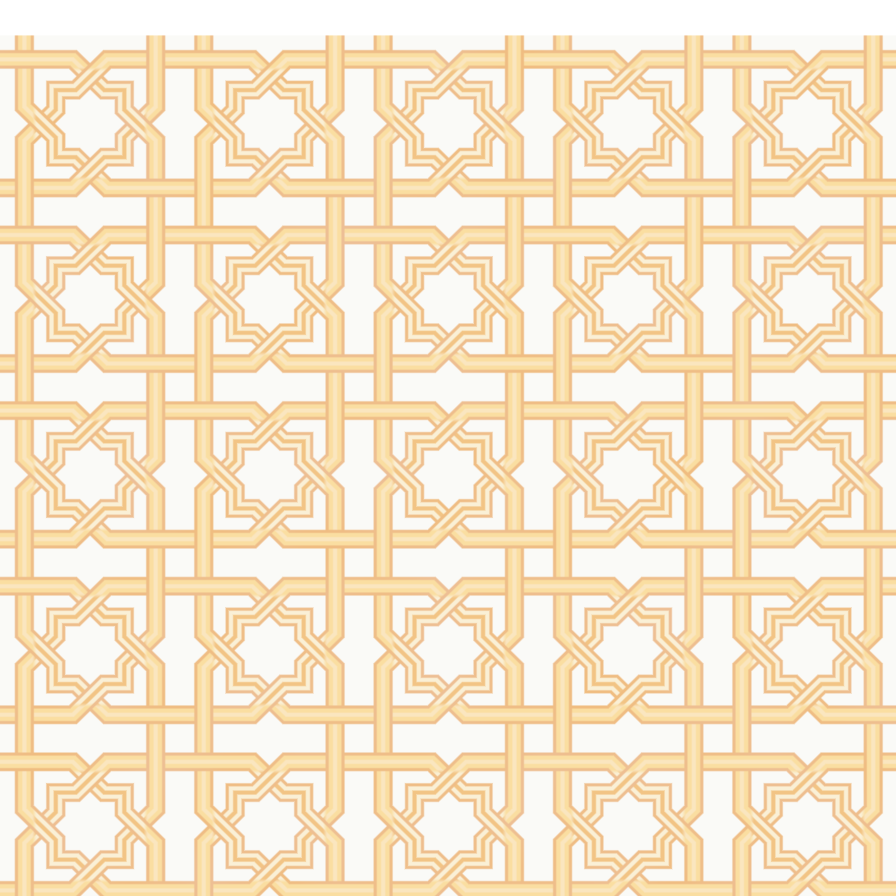
Give the GLSL for this pattern, as a WebGL 1 fragment shader.

```glsl
precision highp float;
uniform vec2 u_resolution;

vec2 randomGradient(vec2 corner) {
  float angle = 6.2832 * fract(sin(dot(corner, vec2(127.1, 311.7))) * 4375.85);
  return vec2(cos(angle), sin(angle));
}

float gradientNoise(vec2 p) {
  vec2 i = floor(p), f = fract(p);
  vec2 w = f * f * f * (f * (f * 6.0 - 15.0) + 10.0);
  vec2 e = vec2(1.0, 0.0);
  float bottom = mix(dot(randomGradient(i), f), dot(randomGradient(i + e.xy), f - e.xy), w.x);
  float top = mix(dot(randomGradient(i + e.yx), f - e.yx), dot(randomGradient(i + e.xx), f - e.xx), w.x);
  return mix(bottom, top, w.y);
}

// Mitred signed offset from a strap: rail, diagonal, star corner, mirrored on x = y
float strapOffset(vec2 p) {
  vec2 q = vec2(min(p.x, p.y), max(p.x, p.y));
  float diagonal = (q.x + q.y - 0.270) * 0.7071;
  return min(max(q.y - 0.366, diagonal), q.y - 0.191);
}

// Stripes across a strap: 0 at the middle, 1 at the rim
vec3 strapColor(float across, float straight, float tint, float soft) {
  vec3 rim = mix(vec3(0.94, 0.74, 0.50), vec3(0.93, 0.75, 0.59), tint);
  vec3 gap = mix(vec3(0.98, 0.94, 0.84), vec3(0.98, 0.87, 0.63), straight);
  vec3 core = mix(vec3(0.95, 0.77, 0.52), vec3(0.98, 0.90, 0.75), straight);
  vec3 color = mix(core, gap, smoothstep(0.22 - soft, 0.22 + soft, across));
  return mix(color, rim, smoothstep(0.67 - soft, 0.67 + soft, across));
}

void main() {
  vec2 uv = gl_FragCoord.xy / u_resolution;
  vec2 grid = (uv - vec2(0.1005, 0.862)) / vec2(0.2002, 0.196);
  vec2 p = fract(grid + 0.5) - 0.5;
  float soft = max(0.006, 3.5 / min(u_resolution.x, u_resolution.y));

  float straight = smoothstep(0.295, 0.325, max(abs(p.x), abs(p.y)));
  float tint = clamp(0.5 + 0.9 * gradientNoise(grid * 2.3), 0.0, 1.0);
  vec3 color = vec3(0.98, 0.98, 0.968);

  // Four turned straps, under parts in the first round and over parts in the second
  for (int i = 0; i < 8; i++) {
    float across = abs(strapOffset(p)) / 0.053;
    float over = step(0.0, sin(6.2832 * (p.x - p.y)));
    float layer = i < 4 ? 1.0 - over : over;
    float edge = soft / 0.053;
    float cover = layer * (1.0 - smoothstep(1.0 - edge, 1.0 + edge, across));
    color = mix(color, strapColor(across, straight, tint, edge), cover);
    p = vec2(p.y, -p.x);
  }

  // Blank strip along the top
  float pixel = 1.0 / u_resolution.y;
  color = mix(color, vec3(1.0), smoothstep(0.9605 - pixel, 0.9605 + pixel, uv.y));
  gl_FragColor = vec4(color, 1.0);
}
```
